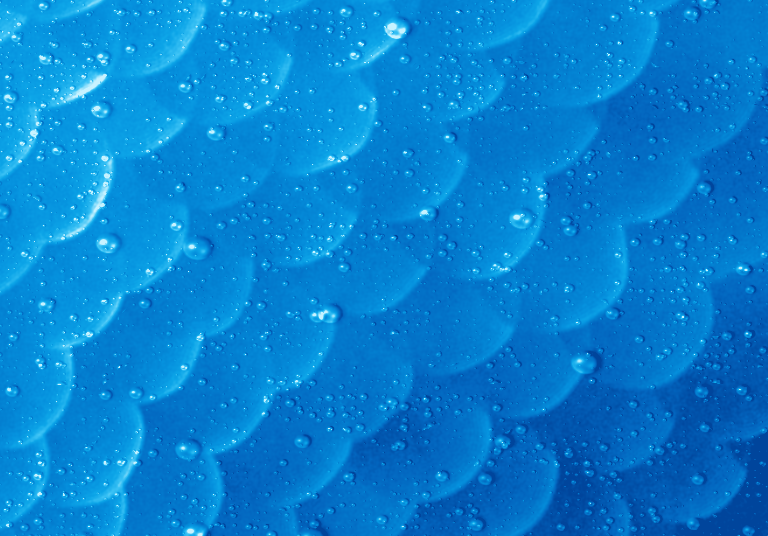
A Shadertoy shader for this texture:

```glsl
// Overlapping blue fish scales with glowing rims, sprinkled with water droplets.

const vec3 RAMP[7] = vec3[7](
    vec3(0.00, 0.27, 0.61), vec3(0.01, 0.40, 0.75), vec3(0.01, 0.49, 0.81),
    vec3(0.02, 0.57, 0.87), vec3(0.05, 0.65, 0.91), vec3(0.23, 0.76, 0.96),
    vec3(0.78, 0.95, 1.00));

vec2 hash2(vec2 p) {
    vec3 q = fract(vec3(p.xyx) * vec3(0.1031, 0.1030, 0.0973));
    q += dot(q, q.yzx + 33.33);
    return fract((q.xx + q.yz) * q.zy);
}

float gradientAt(vec2 cell, vec2 offset) {
    return dot(hash2(cell + 61.0) * 2.0 - 1.0, offset);
}

// Gradient noise, roughly -0.7 to 0.7
float noise(vec2 p) {
    vec2 i = floor(p), f = fract(p);
    vec2 u = f * f * f * (f * (f * 6.0 - 15.0) + 10.0);
    vec2 e = vec2(1.0, 0.0);
    return mix(mix(gradientAt(i, f), gradientAt(i + e, f - e), u.x),
               mix(gradientAt(i + e.yx, f - e.yx), gradientAt(i + 1.0, f - 1.0), u.x), u.y);
}

vec3 palette(float tone) {
    float t = clamp(tone * 5.0, 0.0, 5.999);
    int k = int(t);
    return mix(RAMP[k], RAMP[k + 1], fract(t));
}

// Right-most rim point of a scale; rows alternate in spacing and fan out to the right
vec2 scaleAnchor(float i, float j) {
    vec2 start = vec2(0.086 + j * (0.108 + 0.0167 * j), 0.567 + j * (0.149 - 0.0093 * j));
    vec2 along = vec2(0.138 + 0.0021 * j * j, -0.097);
    float alternate = 1.0 - 2.0 * mod(j, 2.0);
    return start + i * along + alternate * vec2(0.008, 0.013)
         + (hash2(vec2(i, j) + 20.0) - 0.5) * 0.022;
}

// Brightness of one scale: gently lit toward the lower right, soft glowing rim
float scaleTone(vec2 q, float depth, float lit, float base, float glow) {
    float rim = 0.60 * exp(-depth / 0.032) + 0.40 * exp(-depth / 0.010);
    float ridges = sin(depth * 800.0 + 4.0 * noise(q * 5.0)) * exp(-depth / 0.05);
    return base - 0.13 + 0.17 * dot(q, vec2(0.80, -0.60)) + lit * (glow * rim + 0.02 * ridges);
}

// Paint the translucent scales from lower right to upper left, each over the last
float scales(vec2 p, float base, float glow) {
    float tone = base - 0.04;
    vec2 warped = p + 0.012 * vec2(noise(p * 9.0), noise(p * 9.0 + 40.0));
    float worn = 1.0 + 0.7 * noise(p * 14.0 + 70.0);
    for (float i = 9.0; i >= -4.0; i--) {
        for (float j = -3.0; j <= 6.0; j++) {
            float radius = 0.136 + 0.0012 * j * j;
            vec2 q = (warped - scaleAnchor(i, j)) / radius + vec2(1.0, 0.0);
            float dist = length(q);
            if (dist > 1.1) continue;
            vec2 rnd = hash2(vec2(i, j) + 90.0);
            float lit = smoothstep(0.10, 0.90, dot(q / max(dist, 0.001), vec2(0.90, -0.44)));
            float depth = (1.0 - dist) * radius;
            float own = scaleTone(q, max(depth, 0.0), lit, base + 0.08 * (rnd.x - 0.5),
                                  glow * worn * (0.40 + 0.90 * rnd.y));
            float cover = smoothstep(-0.010, 0.006, depth);
            tone = mix(tone, own, cover * mix(0.72, 0.92, lit));
        }
    }
    return tone;
}

// Lens shading: dark right edge, bright lower left, two glints and a cast shadow
float dropletTone(float tone, vec2 q, float blur, float strength) {
    float d = length(q);
    vec2 dir = q / max(d, 0.001);
    float edge = smoothstep(0.45, 0.95, d);
    float body = 0.10 - 0.45 * edge * smoothstep(-0.3, 0.8, dir.x + 0.3 * dir.y)
               + 0.30 * edge * smoothstep(0.0, 0.9, dot(dir, vec2(-0.6, -0.8)));
    vec2 a = q - vec2(-0.42, 0.10), b = q - vec2(0.35, -0.30);
    body += 0.80 * exp(-10.0 * dot(a, a)) + 0.42 * exp(-10.0 * dot(b, b));
    float shadow = 0.24 * exp(-max(d - 1.0, 0.0) * 5.0) * smoothstep(-0.6, 0.8, dir.x);
    float inside = 1.0 - smoothstep(1.0 - blur, 1.0 + blur, d);
    return tone + strength * mix(-shadow * (1.0 - smoothstep(1.3, 1.6, d)), body, inside);
}

// One grid of droplets; size is relative to the cell, density is the filled share
float droplets(float tone, vec2 p, float cell, float size, float density, float strength, float seed) {
    vec2 g = p / cell + seed * 7.31;
    vec2 id = floor(g);
    vec2 pick = hash2(id + seed * 17.0), place = hash2(id + seed * 29.0 + 5.0);
    if (pick.x > density) return tone;
    float radius = size * mix(0.55, 1.0, pick.y);
    vec2 center = mix(vec2(1.9 * radius), vec2(1.0 - 1.9 * radius), place);
    vec2 q = (fract(g) - center) / (radius * vec2(1.25, 1.0));
    float blur = clamp(1.0 / (iResolution.y * cell * radius), 0.10, 0.6);
    return dropletTone(tone, q, blur, strength);
}

void mainImage(out vec4 fragColor, in vec2 fragCoord) {
    vec2 p = fragCoord / iResolution.y;
    float across = fragCoord.x / iResolution.x;

    // Light falls from the upper left
    float base = 0.455 + 0.38 * (0.5 - across) + 0.32 * (p.y - 0.5)
               + 0.20 * noise(p * 3.0) + 0.12 * noise(p * 7.0 + 30.0);
    float tone = scales(p, base, mix(0.56, 0.30, across));

    // Fine grain, then droplets from mist to large beads in horizontal drifts
    tone += 0.09 * noise(p * 150.0) + 0.07 * noise(p * 60.0);
    float cluster = smoothstep(-0.12, 0.30, noise(p * vec2(5.0, 10.0) + 13.0));
    float coarse = cluster * mix(0.6, 1.25, across);
    tone = droplets(tone, p, 0.013, 0.19, 0.30 + 0.25 * cluster, 0.55, 1.0);
    tone = droplets(tone, p, 0.020, 0.23, 0.10 + 0.40 * cluster, 0.80, 2.0);
    tone = droplets(tone, p, 0.030, 0.24, 0.04 + 0.46 * coarse, 0.90, 3.0);
    tone = droplets(tone, p, 0.043, 0.21, 0.04 + 0.34 * coarse, 0.90, 6.0);
    tone = droplets(tone, p, 0.080, 0.17, 0.22, 0.95, 4.0);
    tone = droplets(tone, p, 0.190, 0.12, 0.36, 1.00, 5.0);

    fragColor = vec4(palette(tone), 1.0);
}
```
